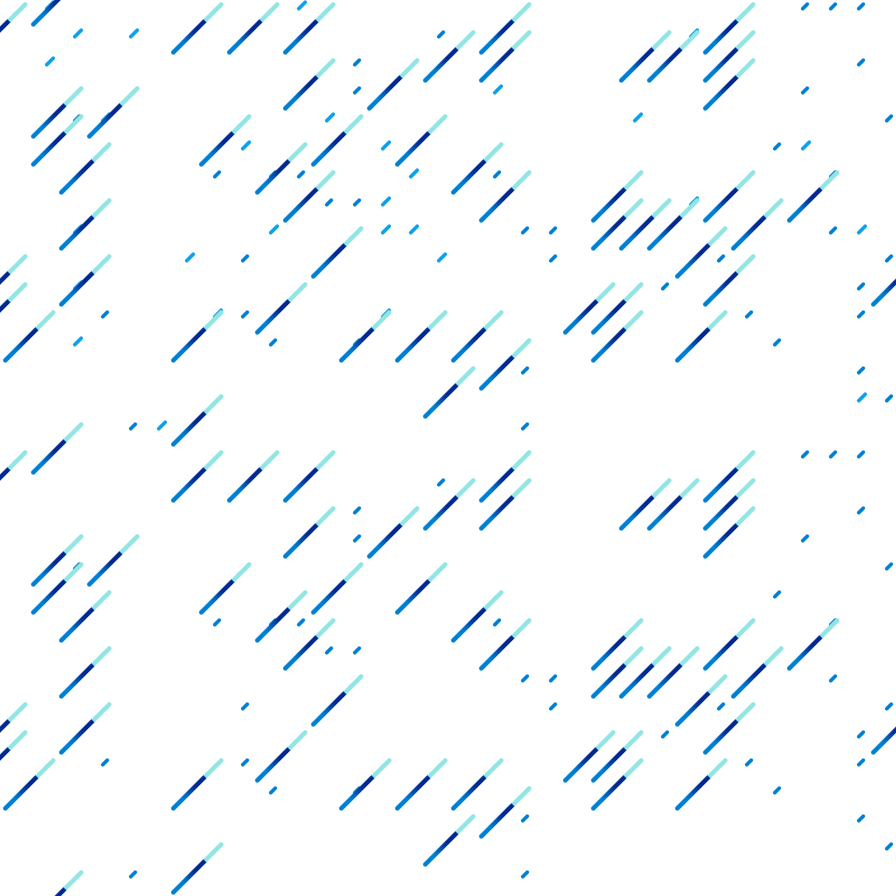
This pattern is drawn by a Shadertoy shader. Its source:

```glsl
// Slanting three-tone rain streaks and small blue dashes scattered on white.

float hash(vec2 p) {
    return fract(sin(dot(p, vec2(127.1, 311.7))) * 43758.5453);
}

// Distance to the segment a-b in x, position along it in y.
vec2 segment(vec2 p, vec2 a, vec2 b) {
    vec2 d = b - a;
    float t = dot(p - a, d) / dot(d, d);
    return vec2(length(p - a - d * clamp(t, 0.0, 1.0)), t);
}

float stroke(float dist, float halfWidth, float soft) {
    return 1.0 - smoothstep(halfWidth - soft, halfWidth + soft, dist);
}

// The layout repeats every 16 rows.
bool seeded(vec2 cell) {
    return hash(vec2(cell.x, mod(cell.y, 16.0)) + 3.7) < 0.1;
}

// A streak yields to the one below it on the same diagonal.
bool hasStreak(vec2 cell) {
    return seeded(cell) && !seeded(cell - 1.0);
}

vec3 streakColor(float t, float soft) {
    vec3 blue = vec3(0.0, 0.50, 0.83);
    vec3 navy = vec3(0.0, 0.16, 0.56);
    vec3 aqua = vec3(0.57, 0.90, 0.89);
    vec3 body = mix(blue, navy, smoothstep(0.15, 0.5, t));
    return mix(body, aqua, smoothstep(0.66 - soft * 0.4, 0.66 + soft * 0.4, t));
}

void mainImage(out vec4 fragColor, in vec2 fragCoord) {
    vec2 p = fragCoord / iResolution.y * 32.0;
    float soft = 0.75 * 32.0 / iResolution.y;
    vec2 cell = floor(p), local = p - cell;
    vec3 color = vec3(1.0);

    // Dashes: short ones everywhere, longer bright ones in the upper half
    bool bright = cell.y > 15.0 && hash(cell + 41.3) < 0.07;
    bool dark = hash(vec2(cell.x, mod(cell.y, 16.0)) + 17.9) < 0.065;
    if (bright || dark) {
        vec2 tip = bright ? vec2(0.90, 0.92) : vec2(0.83, 0.85);
        vec3 dashColor = bright ? vec3(0.05, 0.63, 0.92) : vec3(0.0, 0.50, 0.83);
        float dist = segment(local, vec2(0.67, 0.69), tip).x;
        color = mix(color, dashColor, stroke(dist, 0.065, soft));
    }

    // Streaks: each spans two cells along the diagonal
    for (int y = 0; y < 2; y++)
    for (int x = 0; x < 2; x++) {
        vec2 offset = vec2(x, y);
        if (!hasStreak(cell - offset)) continue;
        vec2 s = segment(local + offset, vec2(0.19, 0.13), vec2(1.90, 1.84));
        color = mix(color, streakColor(s.y, soft), stroke(s.x, 0.08, soft));
    }

    fragColor = vec4(color, 1.0);
}
```
